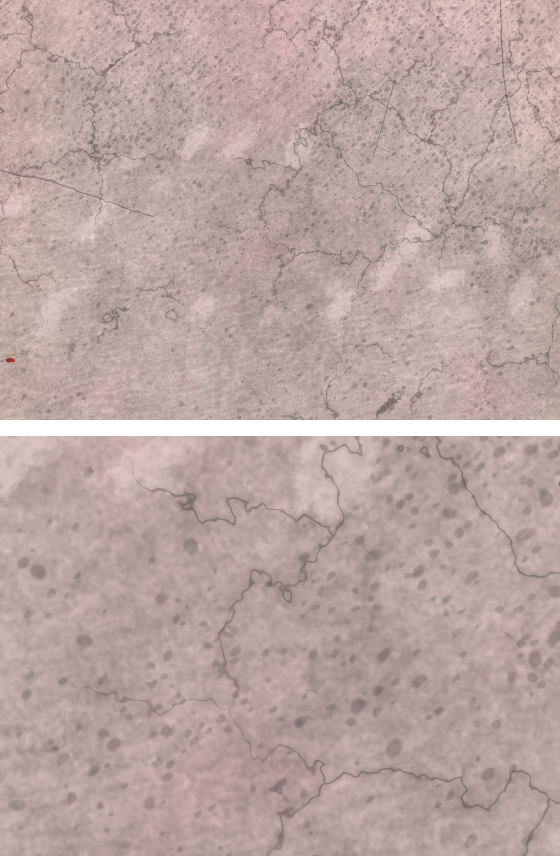
Top, the full canvas; bottom, a detail of the centre.
This texture is drawn by a Shadertoy shader. Its source:

```glsl
vec2 hash2(vec2 p) {
    vec3 q = fract(p.xyx * vec3(0.1031, 0.1030, 0.0973));
    q += dot(q, q.yzx + 33.33);
    return fract((q.xx + q.yz) * q.zy);
}

float corner(vec2 cell, vec2 offset, vec2 f) {
    return dot(hash2(cell + offset) * 2.0 - 1.0, f - offset);
}

float gradientNoise(vec2 p) {
    vec2 i = floor(p), f = p - i;
    vec2 u = f * f * f * (f * (f * 6.0 - 15.0) + 10.0);
    return mix(mix(corner(i, vec2(0, 0), f), corner(i, vec2(1, 0), f), u.x),
               mix(corner(i, vec2(0, 1), f), corner(i, vec2(1, 1), f), u.x), u.y);
}

float fbm(vec2 p) {
    float sum = 0.0, amp = 0.6;
    for (int i = 0; i < 5; i++) {
        sum += amp * gradientNoise(p);
        p = mat2(1.6, 1.2, -1.2, 1.6) * p + 17.3;
        amp *= 0.55;
    }
    return sum;
}

vec2 rotate(vec2 p, float a) {
    return mat2(cos(a), -sin(a), sin(a), cos(a)) * p;
}

// Distance to the nearest border between Voronoi cells
float cellBorder(vec2 p) {
    vec2 i = floor(p), f = p - i, nearest = vec2(8.0);
    for (int k = 0; k < 9; k++) {
        vec2 g = vec2(k % 3, k / 3) - 1.0;
        vec2 r = g + hash2(i + g) - f;
        if (dot(r, r) < dot(nearest, nearest)) nearest = r;
    }
    float d = 8.0;
    for (int k = 0; k < 25; k++) {
        vec2 g = vec2(k % 5, k / 5) - 2.0;
        vec2 r = g + hash2(i + g) - f, side = r - nearest;
        if (dot(side, side) > 1e-4) d = min(d, dot(0.5 * (r + nearest), normalize(side)));
    }
    return d;
}

// Small slanted hollows, one per grid cell at most
float pits(vec2 p, float scale, float density) {
    vec2 q = rotate(p, 0.7) * scale * vec2(0.75, 1.0);
    q += 0.5 * vec2(gradientNoise(q * 0.6), gradientNoise(q * 0.6 + 40.0));
    vec2 cell = floor(q), h = hash2(cell + scale);
    float d = length(q - cell - 0.5 - 0.4 * (hash2(cell + 91.0) - 0.5));
    float radius = 0.14 + 0.2 * h.y;
    return step(h.x, density) * smoothstep(radius + 0.1, radius - 0.1, d);
}

float stroke(vec2 p, vec2 a, vec2 b, float width, float px) {
    vec2 ab = b - a;
    float d = length(p - a - ab * clamp(dot(p - a, ab) / dot(ab, ab), 0.0, 1.0));
    return smoothstep(width + px, width - px, d);
}

void mainImage(out vec4 fragColor, in vec2 fragCoord) {
    vec2 p = fragCoord / iResolution.y;
    float px = 1.0 / iResolution.y;
    float upper = smoothstep(0.3, 0.75, p.y + 0.25 * (p.x - 0.67));
    vec2 wobble = vec2(fbm(p * 9.0), fbm(p * 9.0 + 50.0));

    // Faded pink wash, greyer in the middle and beige at the sides
    vec3 color = mix(vec3(0.725, 0.655, 0.64), vec3(0.79, 0.69, 0.675), smoothstep(0.45, 1.0, p.y));
    color = mix(color, vec3(0.67, 0.595, 0.59), 0.65 * exp(-7.0 * dot(p - vec2(0.58, 0.5), p - vec2(0.58, 0.5))));
    float sides = smoothstep(0.3, 0.0, p.x) + smoothstep(1.1, 1.4, p.x);
    color = mix(color, vec3(0.77, 0.675, 0.63), 0.5 * sides);
    color += vec3(0.02, -0.018, 0.0) * smoothstep(-0.1, 0.4, fbm(p * 2.3 + 8.0));

    // Mottling, trowel streaks and grit
    float streaks = gradientNoise(rotate(p, 0.8) * vec2(22.0, 110.0) + wobble * 2.0);
    float drag = gradientNoise(rotate(p, 0.25) * vec2(25.0, 120.0) + wobble * 3.0);
    float tone = 0.2 * fbm(p * 3.5) + 0.17 * fbm(p * 14.0 + 5.0) + 0.2 * fbm(p * 70.0);
    tone += 0.12 * mix(drag, streaks, upper) + 0.11 * gradientNoise(p * 190.0);
    color *= 1.02 + tone;

    // Hollows, thickest in the upper part
    float density = (0.12 + 0.5 * upper) * smoothstep(-0.35, 0.3, fbm(p * 4.0 + 30.0));
    float hollow = max(pits(p, 62.0, density), 0.8 * pits(p + 3.0, 105.0, density));
    color *= 1.0 - 0.17 * hollow;

    // Ragged remnants of pale paint
    float paint = 0.0;
    float ragged = fbm(p * 16.0 + 3.0), flakes = fbm(p * 65.0 + 20.0);
    for (int i = 0; i < 20; i++) {
        vec2 h = hash2(vec2(i, 7)), s = hash2(vec2(i, 23));
        vec2 q = rotate(p - vec2(1.34 * (float(i) + h.x) / 20.0, 0.2 + 0.48 * h.y), 0.5 + s.x);
        float d = length(q / vec2(0.035 + 0.04 * s.y, 0.022 + 0.018 * s.x));
        paint = max(paint, (0.5 + 0.5 * s.y) * smoothstep(-0.1, 0.6, 1.0 - d + 1.3 * ragged + 1.2 * flakes));
    }
    paint = max(paint, 0.6 * smoothstep(0.3, 0.5, 0.7 * fbm(p * 5.0 + 71.0) + flakes));
    color = mix(color, vec3(0.88, 0.79, 0.79) * (1.0 + 0.4 * tone), 0.75 * paint);

    // Branching hairline cracks that fade in and out
    float border = cellBorder(p * 4.6 + wobble * 0.55) / 4.6;
    float broken = smoothstep(-0.12, 0.15, fbm(p * 3.0 + 12.0) + 0.12 * upper);
    color *= 1.0 - 0.24 * broken * smoothstep(0.0016 + px, 0.0, border);
    color *= 1.0 - 0.05 * broken * smoothstep(0.012, 0.0, border);

    // Long cracks: one across the left, two falling from the top right
    vec2 w = p + 0.03 * wobble;
    float crack = stroke(w, vec2(-0.02, 0.6), vec2(0.12, 0.57), 0.0012, px);
    crack = max(crack, stroke(w, vec2(0.12, 0.57), vec2(0.36, 0.485), 0.0012, px));
    w = p + 0.008 * wobble;
    crack = max(crack, stroke(w, vec2(1.19, 1.02), vec2(1.2, 0.8), 0.001, px));
    crack = max(crack, stroke(w, vec2(1.2, 0.8), vec2(1.23, 0.66), 0.001, px));
    crack = max(crack, stroke(w, vec2(0.94, 0.81), vec2(0.89, 0.63), 0.0007, px));
    color *= 1.0 - 0.38 * crack;

    // Pale scratches
    for (int i = 0; i < 9; i++) {
        vec2 h = hash2(vec2(i, 61)), a = vec2(1.33 * h.x, 0.12 + 0.5 * h.y);
        vec2 b = a + 0.08 * rotate(vec2(1, 0), 2.4 * hash2(vec2(i, 77)).x - 1.2);
        color += 0.09 * stroke(p + 0.004 * wobble, a, b, 0.0006, px) * smoothstep(-0.3, 0.2, flakes);
    }

    // Dark scuffs near the bottom and a fleck of red
    vec2 scuff = rotate(p - vec2(0.93, 0.04), 0.7) / vec2(0.06, 0.018);
    color *= 1.0 - 0.35 * smoothstep(0.1, 0.8, 1.0 - length(scuff) + 1.5 * flakes + 0.5 * ragged);
    scuff = rotate(p - vec2(0.17, 0.17), 1.4) / vec2(0.04, 0.012);
    color *= 1.0 - 0.18 * smoothstep(0.0, 0.8, 1.0 - length(scuff) + flakes);
    float fleck = length((p - vec2(0.024, 0.142)) / vec2(0.011, 0.006)) + flakes;
    color = mix(color, vec3(0.62, 0.2, 0.16), smoothstep(1.1, 0.7, fleck));

    fragColor = vec4(clamp(color, 0.0, 1.0), 1.0);
}
```
